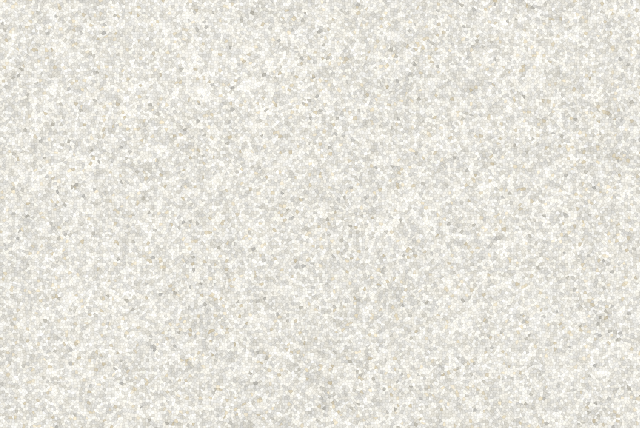
This texture is drawn by a WebGL 1 fragment shader. Its source:

```glsl
precision highp float;
// Pale, fine-grained sand: a jittered cell pattern gives each grain its own tone,
// with shaded gaps between grains, a few tan or dark grains and soft mottling.
// Four samples per pixel smooth the grain edges.

uniform vec2 u_resolution;

#define GRAINS 150.0         // grains per canvas height
#define SAND vec3(0.944, 0.935, 0.904)
#define TONE_RANGE 0.17      // brightness spread between grains
#define GAP_SHADE 0.09       // darkness of the gaps
#define GAP_WIDTH 0.30       // gap softness, in grain sizes
#define CLUMP_SHADE 0.075    // mottling a few grains wide
#define DRIFT_SHADE 0.035    // broad, faint patches
#define TAN_SHARE 0.035
#define DARK_SHARE 0.025

vec3 hash3(vec2 p) {
  vec3 q = fract(p.xyx * vec3(0.1031, 0.1030, 0.0973));
  q += dot(q, q.yxz + 33.33);
  return fract((q.xxy + q.yzz) * q.zyx);
}

float valueNoise(vec2 p) {
  vec2 cell = floor(p);
  vec2 f = fract(p);
  f = f * f * (3.0 - 2.0 * f);
  float low = mix(hash3(cell).x, hash3(cell + vec2(1.0, 0.0)).x, f.x);
  float high = mix(hash3(cell + vec2(0.0, 1.0)).x, hash3(cell + vec2(1.0, 1.0)).x, f.x);
  return mix(low, high, f.y);
}

// Nearest grain sets the tone; the two nearest distances set the gap.
vec3 grainColor(vec2 p) {
  vec2 base = floor(p);
  float nearest = 9.0;
  float second = 9.0;
  vec2 grainId = base;
  for (int j = -1; j <= 1; j++) {
    for (int i = -1; i <= 1; i++) {
      vec2 cell = base + vec2(float(i), float(j));
      vec2 center = cell + 0.05 + 0.9 * hash3(cell + 17.0).xy;
      float d = length(p - center);
      if (d < nearest) {
        second = nearest;
        nearest = d;
        grainId = cell;
      } else {
        second = min(second, d);
      }
    }
  }
  vec3 traits = hash3(grainId + 291.0);
  float gap = 1.0 - smoothstep(0.0, GAP_WIDTH, second - nearest);
  vec3 color = SAND + TONE_RANGE * (traits.x - 0.5) - GAP_SHADE * gap;

  // Slight warm or cool tint, then the rare tan and dark grains.
  color += (traits.z - 0.5) * vec3(0.010, 0.0, -0.026);
  color -= step(1.0 - TAN_SHARE, traits.y) * vec3(0.03, 0.06, 0.12);
  color -= step(traits.y, DARK_SHARE) * 0.12;
  return color;
}

void main() {
  // Grains, averaged over the pixel
  vec3 color = vec3(0.0);
  for (int j = 0; j < 2; j++) {
    for (int i = 0; i < 2; i++) {
      vec2 offset = vec2(float(i), float(j)) * 0.5 - 0.25;
      vec2 uv = (gl_FragCoord.xy + offset) / u_resolution.y;
      color += 0.25 * min(grainColor(uv * GRAINS), vec3(1.0));
    }
  }

  // Mottling from small clumps to broad patches
  vec2 uv = gl_FragCoord.xy / u_resolution.y;
  float clumps = valueNoise(uv * 62.0 + 7.0) - 0.5;
  float drift = 0.6 * valueNoise(uv * 5.0 + 31.0) + 0.4 * valueNoise(uv * 14.0 + 53.0) - 0.5;
  color += CLUMP_SHADE * clumps + DRIFT_SHADE * drift;

  gl_FragColor = vec4(clamp(color, 0.0, 1.0), 1.0);
}
```
